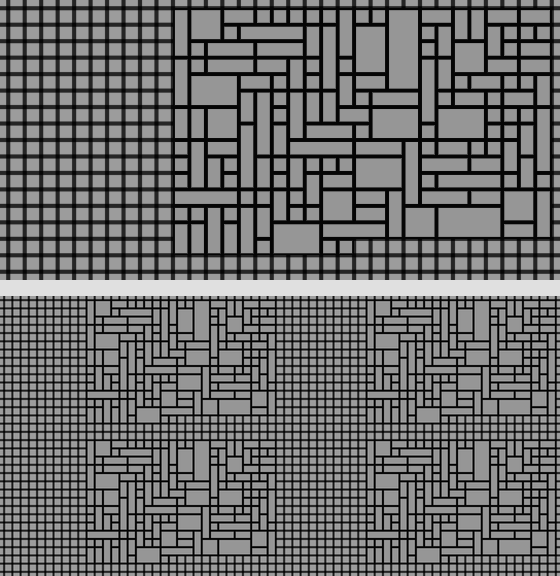
Top: one tile. Bottom: repeated 2 by 2.
This pattern is drawn by a Shadertoy shader. Its source:

```glsl
float hash(vec2 p) {
    return fract(sin(dot(p, vec2(127.1, 311.7))) * 43758.5453);
}

// Wanted width and height of the block that starts in a cell
ivec2 blockSize(vec2 cell) {
    float kind = hash(cell + 3.7);
    float r = hash(cell + 19.3);
    float turn = hash(cell + 41.9);
    if (kind < 0.16)
        return turn < 0.7 ? ivec2(2, 2 + int(5.0 * r * r)) : ivec2(3 + int(2.0 * r), 2);
    int len = 1 + int(3.6 * pow(r, 1.4));
    return turn < 0.5 ? ivec2(len, 1) : ivec2(1, len);
}

// Packs blocks row by row; returns the corners of the one holding the cell
vec4 findBlock(vec2 cell) {
    if (cell.x < 11.0 || cell.y < 2.0) return vec4(0.0);
    int top[23];
    for (int i = 0; i < 23; i++) top[i] = i < 11 ? 2 : 3;

    for (int row = 2; row < 17; row++) {
        for (int col = 0; col < 23; col++) {
            if (top[col] > row) continue;
            ivec2 size = blockSize(vec2(col, row));

            // Widen only over free columns
            int w = 1;
            for (int k = 1; k < 4; k++) {
                if (k >= size.x || col + k > 22) break;
                if (top[col + k] > row) break;
                w++;
            }
            int h = min(size.y, 17 - row);
            if (w == 1) h = min(h, 4);
            for (int k = 0; k < w; k++) top[col + k] = row + h;

            vec4 block = vec4(col + 11, row, col + 11 + w, row + h);
            if (all(greaterThanEqual(cell, block.xy)) && all(lessThan(cell, block.zw)))
                return block;
        }
    }
    return vec4(0.0);
}

void mainImage(out vec4 fragColor, in vec2 fragCoord) {
    // Wrapping grid of 34 x 17 cells, with half cells at the borders
    vec2 cells = vec2(34.0, 17.0);
    vec2 p = mod(fragCoord / iResolution.xy * cells + 0.5, cells);
    float pixel = cells.y / iResolution.y;
    vec4 block = findBlock(floor(p));
    float grey;

    if (block.z > 0.0) {
        // Flat block with a crisp black joint
        vec2 inner = min(p - block.xy, block.zw - p);
        float edge = min(inner.x, inner.y);
        grey = mix(0.02, 0.59, smoothstep(0.12 - 0.6 * pixel, 0.12 + 0.6 * pixel, edge));
    } else {
        // Plain grid: soft translucent lines that darken where they cross
        vec2 toLine = 0.5 - abs(fract(p) - 0.5);
        vec2 shade = mix(vec2(0.26), vec2(1.0), smoothstep(0.08, 0.17, toLine));
        grey = max(0.02, 0.61 * shade.x * shade.y - 0.02 * (1.0 - shade.x * shade.y));
    }
    fragColor = vec4(vec3(grey), 1.0);
}
```
